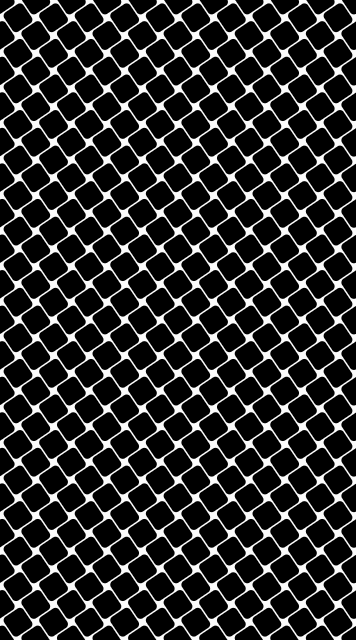
Give the GLSL for this pattern, as a WebGL 2 fragment shader.

```glsl
#version 300 es
precision highp float;
// Staggered lattice of tilted, rounded black tiles with thin white gaps.

#define REPEATS_DOWN 18.0   // lattice periods over the canvas height
#define TILT_DEGREES 34.0   // rise of the flatter tile edges
#define HALF_SIDE 0.326     // half tile side, in periods
#define CORNER_RADIUS 0.125 // corner rounding, in periods
#define TILE_COLOR vec3(0.0)
#define GAP_COLOR vec3(0.985)

uniform vec2 u_resolution;
out vec4 fragColor;

// Signed distance to a square with rounded corners.
float roundedSquare(vec2 p, float halfSide, float radius) {
    vec2 q = abs(p) - (halfSide - radius);
    return length(max(q, 0.0)) + min(max(q.x, q.y), 0.0) - radius;
}

// Distance to the nearest tile of one square grid.
float tileGrid(vec2 p, mat2 tilt) {
    vec2 local = fract(p + 0.5) - 0.5;
    return roundedSquare(tilt * local, HALF_SIDE, CORNER_RADIUS);
}

void main() {
    // Lattice coordinates, with a tile at the canvas centre.
    float pixel = REPEATS_DOWN / u_resolution.y;
    vec2 p = (gl_FragCoord.xy - 0.5 * u_resolution) * pixel;

    float angle = radians(TILT_DEGREES);
    float c = cos(angle), s = sin(angle);
    mat2 tilt = mat2(c, -s, s, c);

    // Two grids, offset by half a period, form the staggered lattice.
    float d = min(tileGrid(p, tilt), tileGrid(p + 0.5, tilt));

    // Blend across one pixel at the tile edge.
    float gap = clamp(0.5 + d / pixel, 0.0, 1.0);
    fragColor = vec4(mix(TILE_COLOR, GAP_COLOR, gap), 1.0);
}
```
